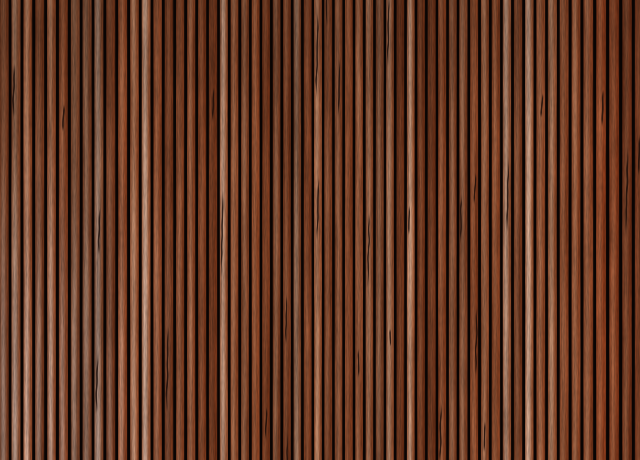
Give the GLSL for this texture, as a WebGL 2 fragment shader.

```glsl
#version 300 es
precision highp float;
// A wall of narrow, rounded timber slats standing upright over black gaps.

uniform vec2 u_resolution;
out vec4 fragColor;

float hash(vec2 p) {
    vec3 q = fract(p.xyx * vec3(0.1031, 0.1030, 0.0973));
    q += dot(q, q.yzx + 33.33);
    return fract((q.x + q.y) * q.z);
}

vec2 gradient(vec2 cell) {
    float angle = 6.2832 * hash(cell);
    return vec2(cos(angle), sin(angle));
}

float gradientNoise(vec2 p) {
    vec2 i = floor(p), f = p - i;
    vec2 w = f * f * f * (f * (f * 6.0 - 15.0) + 10.0);
    vec2 e = vec2(0.0, 1.0);
    float low = mix(dot(gradient(i), f), dot(gradient(i + e.yx), f - e.yx), w.x);
    float high = mix(dot(gradient(i + e), f - e), dot(gradient(i + 1.0), f - 1.0), w.x);
    return mix(low, high, w.y);
}

// Slat count from the left edge: about 58 across, packed tighter in the middle.
float slatCoordinate(float x) {
    return 0.15 + 54.0 * x + 3.75 * smoothstep(0.2, 0.88, x) - 0.35 * smoothstep(0.9, 1.0, x);
}

// Sparse dark splits, at most one in each stretch of a slat.
float split(float id, float t, float y) {
    float row = floor(y * 3.0 + hash(vec2(id, 8.0)));
    float along = fract(y * 3.0 + hash(vec2(id, 8.0))) - 0.5;
    vec2 cell = vec2(id, row + 40.0);
    float reach = mix(0.06, 0.32, hash(cell + 3.0));
    float path = (hash(cell + 7.0) - 0.5) * 1.2 + along * 0.7
               + 0.25 * gradientNoise(vec2(along * 9.0, id));
    float taper = max(1.0 - abs(along) / reach, 0.0);
    float line = 1.0 - smoothstep(0.05, 0.28, abs(t - path));
    return step(0.86, hash(cell)) * line * smoothstep(0.0, 0.5, taper);
}

void main() {
    vec2 uv = gl_FragCoord.xy / u_resolution;
    float s = slatCoordinate(uv.x);
    float id = floor(s);
    float pixel = slatCoordinate(uv.x + 1.0 / u_resolution.x) - s;

    // Position across the slat: -1 and 1 are its edges
    float halfWidth = 0.39 + 0.02 * (hash(vec2(id, 1.0)) - 0.5);
    float offset = fract(s) - 0.5;
    float t = offset / halfWidth;
    float body = 1.0 - smoothstep(-0.5, 0.5, (abs(offset) - halfWidth) / pixel);
    float roundness = sqrt(max(1.0 - t * t, 0.0));

    // Grain drawn out along the length
    float seed = hash(vec2(id, 2.0)) * 90.0;
    float fine = gradientNoise(vec2(s * 9.0, uv.y * 14.0 + seed));
    float broad = gradientNoise(vec2(s * 2.3, uv.y * 3.0 + seed));
    float fleck = gradientNoise(vec2(s * 13.0, uv.y * 70.0 + seed));

    // Timber tone of each slat, and soft daylight from the lower left
    float tone = hash(vec2(id, 3.0));
    float daylight = (1.0 - smoothstep(0.0, 0.38, uv.x)) * (1.0 - smoothstep(0.1, 0.85, uv.y));
    float sheen = exp(-pow((t + 0.22) / 0.55, 2.0));

    vec3 gap = vec3(0.035, 0.017, 0.01);
    vec3 umber = vec3(0.24, 0.11, 0.06);
    vec3 rust = mix(vec3(0.42, 0.18, 0.08), vec3(0.47, 0.25, 0.14), tone);
    vec3 tan_ = mix(vec3(0.48, 0.28, 0.18), vec3(0.58, 0.44, 0.35), tone);
    vec3 pale = vec3(0.68, 0.58, 0.54);

    vec3 wood = mix(umber, rust, smoothstep(0.15, 0.72, roundness));
    wood = mix(wood, tan_, clamp(sheen * (0.7 + 0.4 * tone) + 0.35 * broad, 0.0, 1.0));
    wood = mix(wood, pale, sheen * (0.65 * daylight + 0.35 * smoothstep(0.75, 1.0, tone)));
    wood *= 1.0 + 0.22 * fine + 0.2 * broad + 0.12 * fleck;

    // Uneven slat brightness, shaded top and warmer right edge
    wood *= mix(0.86, 1.12, hash(vec2(id, 5.0))) * mix(1.03, 0.92, smoothstep(0.6, 1.0, uv.y));
    wood *= mix(vec3(1.0), vec3(1.0, 0.86, 0.76), smoothstep(0.85, 1.0, uv.x));
    wood = mix(wood, vec3(0.09, 0.04, 0.025), 0.8 * split(id, t, uv.y));

    fragColor = vec4(mix(gap, wood, body), 1.0);
}
```
